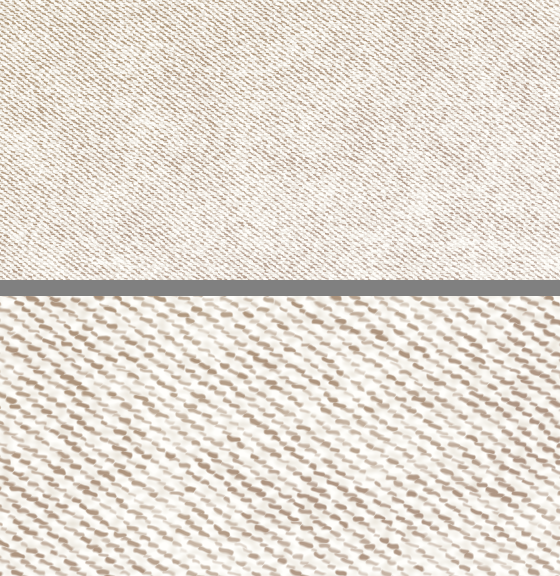
Top, the full canvas; bottom, a detail of the centre.
Reproduce this texture procedurally as a WebGL 2 fragment shader.

```glsl
#version 300 es
precision highp float;
// Bleached twill cloth: short tan weft dashes stepped row by row, so that they
// line up in diagonals falling to the right. Each dash varies in length, place
// and strength, and broad gradient noise adds worn patches and faint yarn relief.

uniform vec2 u_resolution;
out vec4 fragColor;

// Canvas units: height is 1, so the width is 2 on a 2:1 canvas.
const float RIBS_PER_UNIT = 39.0;     // diagonals along x, 78 over the width
const float ROWS = 150.0;             // weft rows over the height
const float ROW_SHIFT = 1.0 / 3.0;    // phase step per row, 50 diagonals down

const vec3 WHITE = vec3(1.0, 0.998, 0.985);
const vec3 CREAM = vec3(0.90, 0.875, 0.83);
const vec3 OCHRE = vec3(0.70, 0.61, 0.50);
const vec3 ROSE  = vec3(0.71, 0.62, 0.56);

float hash(vec2 p) {
  vec3 q = fract(vec3(p.xyx) * 0.1031);
  q += dot(q, q.yzx + 33.33);
  return fract((q.x + q.y) * q.z);
}

vec2 gradientAt(vec2 cell) {
  float angle = 6.28318 * hash(cell);
  return vec2(cos(angle), sin(angle));
}

// Gradient noise, roughly -0.7 to 0.7
float gradientNoise(vec2 p) {
  vec2 i = floor(p), f = p - i;
  vec2 s = f * f * f * (f * (f * 6.0 - 15.0) + 10.0);
  vec2 e = vec2(1.0, 0.0);
  float low  = mix(dot(gradientAt(i), f), dot(gradientAt(i + e.xy), f - e.xy), s.x);
  float high = mix(dot(gradientAt(i + e.yx), f - e.yx),
                   dot(gradientAt(i + e.xx), f - e.xx), s.x);
  return mix(low, high, s.y);
}

float fractalNoise(vec2 p, int octaves) {
  float sum = 0.0, amplitude = 1.0;
  for (int i = 0; i < octaves; i++) {
    sum += amplitude * gradientNoise(p);
    p = p * 2.03 + 17.3;
    amplitude *= 0.5;
  }
  return sum;
}

// Distance from p to a rounded stroke centred on the origin
float strokeDistance(vec2 p, vec2 halfSpan, float radius) {
  float t = clamp(dot(p, halfSpan) / dot(halfSpan, halfSpan), -1.0, 1.0);
  return length(p - halfSpan * t) - radius;
}

// Ink of the dash nearest to p in one weft row
float dashInk(vec2 p, float row, float wear, float softness) {
  float phase = p.x * RIBS_PER_UNIT + row * ROW_SHIFT;
  vec2 id = vec2(floor(phase), row) + 211.0;
  float size = hash(id), strength = hash(id + 57.0);
  vec2 jitter = vec2(hash(id + 91.0), hash(id + 133.0)) - 0.5;

  vec2 local = vec2((fract(phase) - 0.5 + 0.16 * jitter.x) / RIBS_PER_UNIT,
                    p.y - (row + 0.5 + 0.4 * jitter.y) / ROWS);
  float halfLength = mix(0.09, 0.22, size) / RIBS_PER_UNIT;
  float radius = mix(0.26, 0.44, strength) / ROWS;
  float d = strokeDistance(local, halfLength * vec2(1.0, -0.3), radius);
  float coverage = smoothstep(softness, -softness, d);
  return coverage * clamp(0.5 + 0.65 * strength + wear, 0.06, 1.1);
}

// Strongest dash among the rows around p
float twillInk(vec2 p, float wear, float softness) {
  float row = floor(p.y * ROWS), ink = 0.0;
  for (int k = -1; k <= 1; k++) {
    ink = max(ink, dashInk(p, row + float(k), wear, softness));
  }
  return ink;
}

void main() {
  float pixel = 1.0 / u_resolution.y;
  vec2 p = gl_FragCoord.xy * pixel;

  // Broad fading: stronger at the upper left, with streaks along the weft
  float patches = fractalNoise(p * vec2(5.0, 8.0) + 40.0, 4);
  float streaks = gradientNoise(p * vec2(3.0, 34.0) + 80.0);
  float wear = 0.38 * patches + 0.18 * streaks + 0.24 * (p.y - 0.5) - 0.07 * (p.x - 1.0);

  // Uneven threads with frayed edges
  vec2 wobble = vec2(gradientNoise(p * 14.0 + 5.0), gradientNoise(p * 14.0 + 60.0));
  vec2 fray = vec2(gradientNoise(p * 95.0 + 23.0), gradientNoise(p * 95.0 + 71.0));
  vec2 thread = p + wobble * vec2(0.004, 0.0025) + fray * vec2(0.004, 0.0025);
  float ink = twillInk(thread, wear, max(0.8 * pixel, 0.0018));

  // Pale yarn relief between the dashes
  float relief = gradientNoise(p * vec2(75.0, 110.0) + 9.0);
  vec3 cloth = mix(WHITE, CREAM, clamp(0.22 + 0.8 * relief + 0.4 * wear, 0.0, 0.8));

  // Dye turns from ochre to rose towards the lower right
  float warmth = smoothstep(-0.5, 1.2, 0.5 * p.x - p.y + 0.5 + 0.4 * patches);
  vec3 dye = mix(OCHRE, ROSE, warmth);
  fragColor = vec4(clamp(mix(cloth, dye, ink), 0.0, 1.0), 1.0);
}
```
